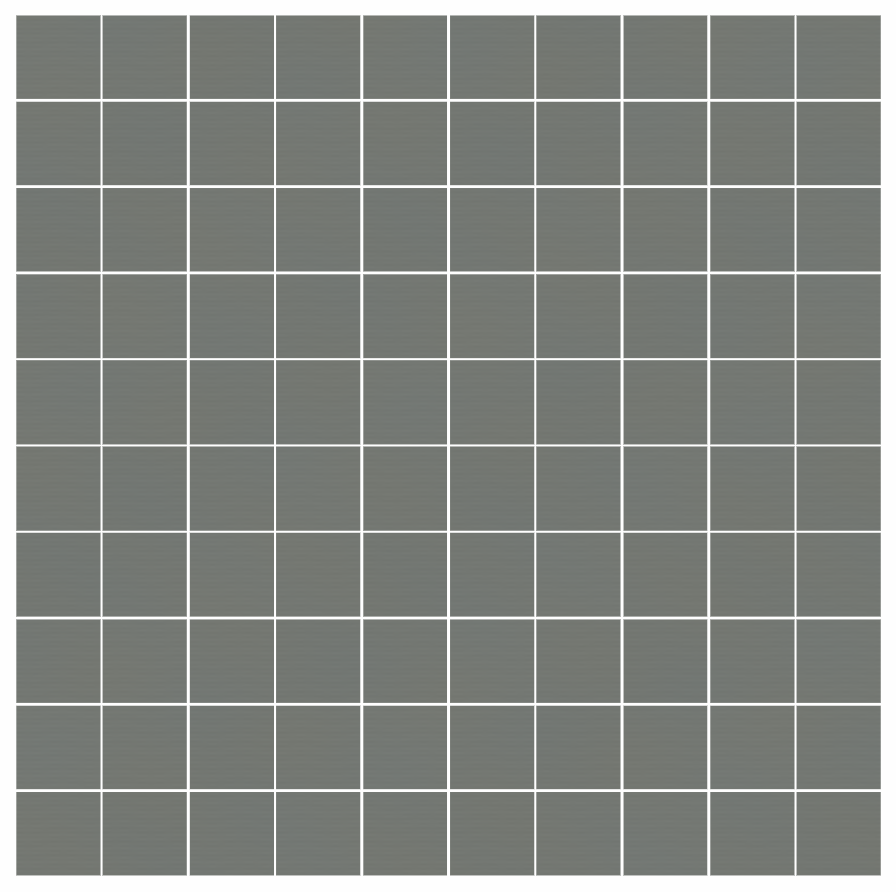
Write a WebGL 1 fragment shader that draws this pattern.

```glsl
precision highp float;
// A ten by ten field of grey-green square tiles with fine white joints and a
// white margin. Distances to a repeating lattice give the joints; layered
// sines give the faint horizontal weave and the slow drift of hue.

uniform vec2 u_resolution;

// Share of a pixel lying inside a shape, from its signed distance.
vec2 coverage(vec2 signedDistance, float pixel) {
  return clamp(0.5 - signedDistance / pixel, 0.0, 1.0);
}

// Joint widths alternate irregularly across, and thin out midway up.
vec2 jointWidth(vec2 index) {
  float wideColumn = step(0.36, fract(index.x * 0.62 + 0.45));
  float wideRow = step(1.5, abs(index.y - 5.0));
  return mix(vec2(0.0023), vec2(0.0034, 0.0032), vec2(wideColumn, wideRow));
}

vec3 tileColour(vec2 cell) {
  vec2 tile = floor(cell);
  // Fine woven rows, softened by a slower beat.
  float weave = sin(cell.y * 119.4) * (0.7 + 0.3 * sin(cell.x * 31.0));
  weave += 0.4 * sin(cell.y * 44.0 + sin(cell.x * 9.0));
  // Slow drift between warm and cool, with a slight shift per tile.
  float drift = sin(cell.x * 2.3 + 1.2 * sin(cell.y * 1.7)) * sin(cell.y * 2.9 + cell.x);
  float tone = sin(tile.x * 4.7 + tile.y * 7.9);
  return vec3(0.453, 0.468, 0.448) + 0.006 * weave + 0.002 * tone
    + drift * vec3(0.003, 0.0, -0.004);
}

void main() {
  // Canvas heights, measured from the centre of the field.
  float pixel = 1.0 / u_resolution.y;
  vec2 p = (gl_FragCoord.xy - 0.5 * u_resolution) * pixel - 0.0006;

  vec2 pitch = vec2(0.09725, 0.09673);
  vec2 cell = p / pitch + 5.0;
  vec2 nearest = floor(cell + 0.5);

  // White joints between the tiles.
  vec2 toJoint = abs(cell - nearest) * pitch;
  vec2 joint = coverage(toJoint - 0.5 * jointWidth(nearest), pixel);

  // Straight outer edge of the field.
  vec2 inside = coverage(abs(p) - vec2(0.4856, 0.4830), pixel);
  float tileMask = inside.x * inside.y * (1.0 - max(joint.x, joint.y));

  gl_FragColor = vec4(mix(vec3(0.995), tileColour(cell), tileMask), 1.0);
}
```
